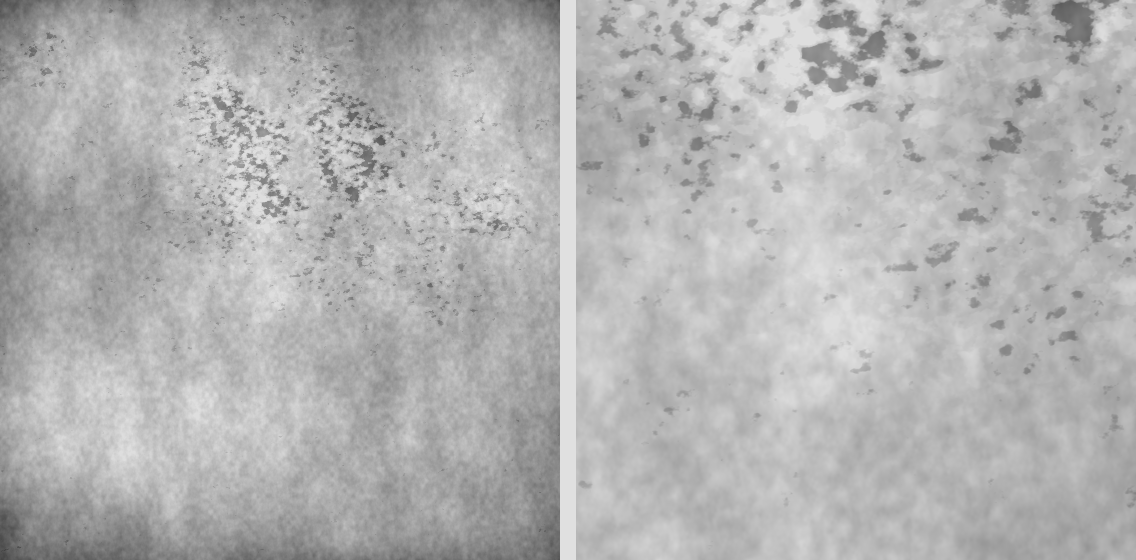
Left: the whole. Right: its middle third, enlarged.
Write a Shadertoy shader that draws this texture.

```glsl
// Worn grey plaster wall: soft clouds, dark flaked specks and burnt edges.
#define BASE_GREY 0.705
#define CLOUD_CONTRAST 0.36
#define MOTTLE_CONTRAST 0.20
#define GRAIN_CONTRAST 0.17
#define SPECK_DARKNESS 0.24
#define SPECK_SCALE 95.0
#define FLAKE_LIGHT 0.10
#define EDGE_DARKNESS 0.25
#define EDGE_WIDTH 0.075

float hash(vec2 p) {
    vec3 q = fract(p.xyx * 0.1031);
    q += dot(q, q.yzx + 33.33);
    return fract((q.x + q.y) * q.z);
}

float noise(vec2 p) {
    vec2 cell = floor(p), f = fract(p);
    f = f * f * (3.0 - 2.0 * f);
    float low = mix(hash(cell), hash(cell + vec2(1, 0)), f.x);
    float high = mix(hash(cell + vec2(0, 1)), hash(cell + vec2(1, 1)), f.x);
    return mix(low, high, f.y);
}

// Fractal noise, centred on zero
float fbm(vec2 p, int octaves) {
    float sum = 0.0, weight = 0.5;
    for (int i = 0; i < octaves; i++) {
        sum += weight * (noise(p) - 0.5);
        p = mat2(1.6, 1.2, -1.2, 1.6) * p + 17.3;
        weight *= 0.5;
    }
    return sum;
}

// Soft elliptical blob
float blob(vec2 p, vec2 center, vec2 radius) {
    vec2 d = (p - center) / radius;
    return exp(-dot(d, d));
}

// Darkening toward the four borders, with an uneven reach
float edgeShade(vec2 uv) {
    float reach = EDGE_WIDTH * (1.0 + 1.6 * fbm(uv * 5.0 + 40.0, 4));
    vec2 nearSide = exp(-uv / (reach * vec2(0.9, 1.3)));
    vec2 farSide = exp(-(1.0 - uv) / (reach * vec2(0.9, 0.75)));
    return dot(nearSide, vec2(0.6, 1.1)) + dot(farSide, vec2(0.5, 1.0));
}

// Where the surface is worn: patches over the upper half
float wearMask(vec2 uv) {
    vec2 p = uv + 0.12 * vec2(fbm(uv * 7.0, 4), fbm(uv * 7.0 + 60.0, 4));
    float wear = 0.85 * blob(p, vec2(0.43, 0.77), vec2(0.13, 0.17));
    wear += 0.65 * blob(p, vec2(0.63, 0.74), vec2(0.11, 0.19));
    wear += 0.60 * blob(p, vec2(0.82, 0.61), vec2(0.12, 0.15));
    wear += 0.55 * blob(p, vec2(0.07, 0.90), vec2(0.08, 0.06));
    wear += 0.30 * blob(p, vec2(0.48, 0.66), vec2(0.40, 0.20));
    return clamp(wear * (1.0 + 2.2 * fbm(uv * 13.0 + 9.0, 4)), 0.0, 1.0);
}

void mainImage(out vec4 fragColor, in vec2 fragCoord) {
    vec2 uv = fragCoord / iResolution.xy;

    // Broad clouds and bright areas
    float grey = BASE_GREY + CLOUD_CONTRAST * fbm(uv * vec2(4.5, 3.5) + 3.0, 5);
    grey += 0.11 * blob(uv, vec2(0.87, 0.80), vec2(0.17, 0.22));
    grey += 0.08 * blob(uv, vec2(0.18, 0.30), vec2(0.22, 0.22));
    grey += 0.05 * blob(uv, vec2(0.58, 0.22), vec2(0.20, 0.18));
    grey -= 0.06 * blob(uv, vec2(0.47, 0.12), vec2(0.06, 0.20));

    // Stains drawn out downward, then fine grain
    grey += MOTTLE_CONTRAST * fbm(uv * vec2(26.0, 15.0) + 21.0, 5);
    grey += GRAIN_CONTRAST * fbm(uv * vec2(130.0, 105.0) + 5.0, 3);

    // Slanted dark specks and the pale flakes between them
    float wear = wearMask(uv);
    vec2 slanted = vec2(uv.x + 0.3 * uv.y, 1.35 * uv.y - 0.3 * uv.x);
    float chips = fbm(slanted * SPECK_SCALE, 4) + 0.5 * fbm(uv * 32.0 + 70.0, 3);
    float limit = mix(0.30, 0.0, wear);
    float speck = smoothstep(limit, limit + 0.14, chips);
    float flake = smoothstep(0.0, 0.16, -chips) * wear;
    grey += FLAKE_LIGHT * flake - SPECK_DARKNESS * speck * (0.45 + 0.55 * wear);

    // Burnt borders
    grey -= EDGE_DARKNESS * edgeShade(uv);
    fragColor = vec4(vec3(clamp(grey, 0.18, 0.87)), 1.0);
}
```
